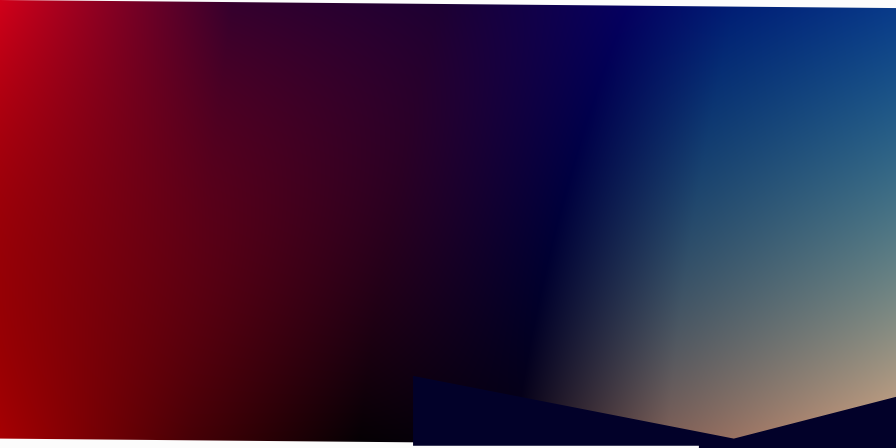
Write a WebGL 2 fragment shader that draws this background.

```glsl
#version 300 es
precision highp float;
// Red to navy to peach mesh gradient, with white slanted borders and a dark valley below.

#define PAPER vec3(0.99)
#define VALLEY_COLOR vec3(0.008, 0.004, 0.16)
#define VALLEY_LEFT 0.461
#define VALLEY_LOW vec2(0.819, 0.021)
#define VALLEY_SLOPES vec2(-0.391, 0.515)
#define FLOOR_END 0.78
#define FLOOR_HEIGHT 0.005
#define TOP_SLOPE 0.018

uniform vec2 u_resolution;
out vec4 fragColor;

// Quadratic through values at the bottom, middle and top.
vec3 rise(vec3 low, vec3 mid, vec3 high, float y) {
    return low * 2.0 * (y - 0.5) * (y - 1.0)
         + mid * 4.0 * y * (1.0 - y)
         + high * 2.0 * y * (y - 0.5);
}

float ramp(float a, float b, float x) {
    return clamp((x - a) / (b - a), 0.0, 1.0);
}

// Antialiased step: 1 where the signed distance is positive.
float cover(float dist, float scale) {
    return clamp(dist * scale + 0.5, 0.0, 1.0);
}

vec3 meshGradient(vec2 p) {
    // The dark blue crease leans to the right as it climbs.
    float crease = rise(vec3(0.573), vec3(0.622), vec3(0.703), p.y).x;
    float left = p.x / crease;
    float right = (p.x - crease) / (1.0 - crease);

    // Vertical colour ramps, from the left side to the right.
    vec3 red    = rise(vec3(0.66, 0.0, 0.01), vec3(0.60, 0.0, 0.03), vec3(0.82, 0.0, 0.10), p.y);
    vec3 wine   = rise(vec3(0.27, 0.0, 0.02), vec3(0.35, 0.0, 0.09), vec3(0.20, 0.0, 0.18), p.y);
    vec3 plum   = rise(vec3(0.01, 0.0, 0.01), vec3(0.16, 0.0, 0.12), vec3(0.11, 0.0, 0.20), p.y);
    vec3 navy   = rise(vec3(0.03, 0.0, 0.06), vec3(0.0, 0.0, 0.22), vec3(0.02, 0.0, 0.38), p.y);
    vec3 steel  = rise(vec3(0.52, 0.37, 0.33), vec3(0.15, 0.29, 0.42), vec3(0.0, 0.11, 0.46), p.y);
    vec3 sunset = rise(vec3(0.87, 0.64, 0.50), vec3(0.30, 0.46, 0.52), vec3(0.03, 0.22, 0.54), p.y);

    vec3 color = mix(red, wine, ramp(0.0, 0.37, left));
    color = mix(color, plum, ramp(0.37, 0.7, left));
    color = mix(color, navy, ramp(0.7, 1.0, left));
    color = mix(color, steel, ramp(0.0, 0.4, right));
    color = mix(color, sunset, ramp(0.4, 1.0, right));
    return clamp(color, 0.0, 1.0);
}

void main() {
    vec2 p = gl_FragCoord.xy / u_resolution;
    vec3 color = meshGradient(p);

    // White slivers along the top and bottom.
    float topEdge = 1.0 - TOP_SLOPE * p.x;
    float bottomEdge = 0.021 - TOP_SLOPE * p.x;
    color = mix(color, PAPER, cover(p.y - topEdge, u_resolution.y));
    color = mix(color, PAPER, cover(bottomEdge - p.y, u_resolution.y));

    // Dark valley made from two slopes, cut off on its left.
    vec2 slopes = VALLEY_LOW.y + VALLEY_SLOPES * (p.x - VALLEY_LOW.x);
    float valley = cover(max(slopes.x, slopes.y) - p.y, u_resolution.y)
                 * cover(p.x - VALLEY_LEFT, u_resolution.x);
    color = mix(color, VALLEY_COLOR, valley);

    // Thin white floor under the left slope.
    float floorLine = cover(FLOOR_HEIGHT - p.y, u_resolution.y)
                    * cover(FLOOR_END - p.x, u_resolution.x);
    color = mix(color, PAPER, floorLine);

    fragColor = vec4(color, 1.0);
}
```
